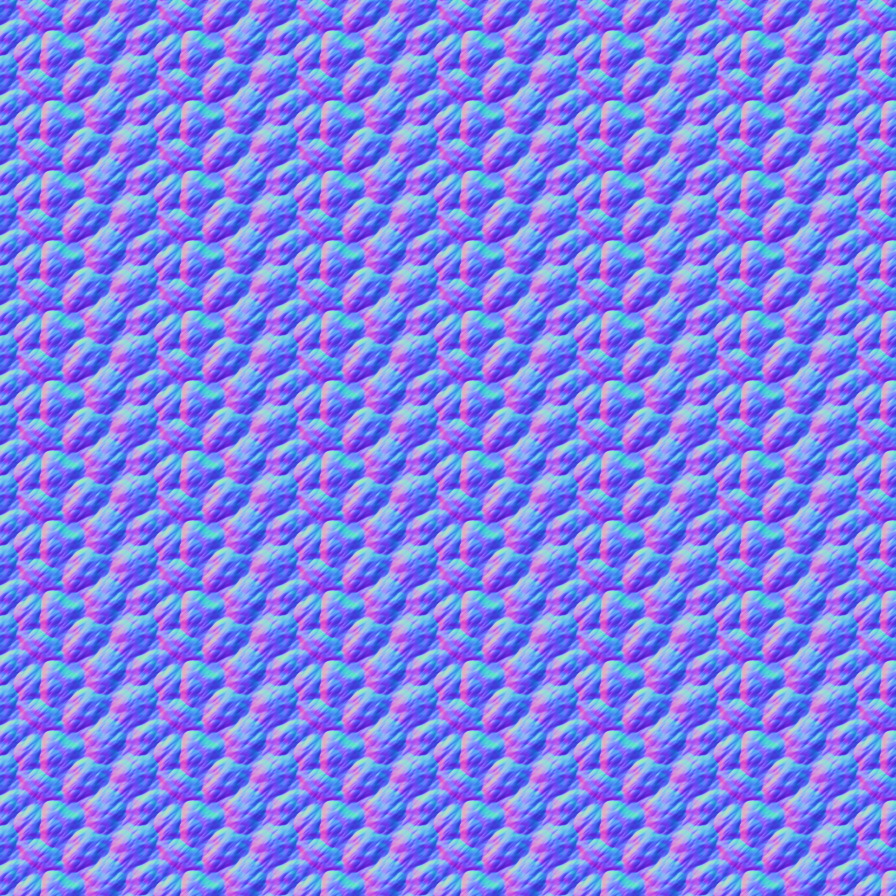
Write a WebGL 1 fragment shader that draws this texture map.

```glsl
precision highp float;

// Tangent-space normal map of lumpy rock, tiled in cells twice as wide as tall.
// A height field of overlapping domes, warped and chipped by periodic noise,
// is differentiated and its surface normal is encoded as colour.

uniform vec2 u_resolution;

const vec2 CELL = vec2(2.0, 1.0);           // one repeat, in cell units
const vec2 REPEATS = vec2(6.4, 12.8);       // repeats across and down
const vec2 CELL_OFFSET = vec2(0.267, 0.533);
const float SLOPE_STEP = 0.014;
const float RELIEF = 1.2;

float hash(vec2 p) {
  return fract(sin(dot(p, vec2(127.1, 311.7))) * 43758.5453);
}

// Value noise that wraps after a whole number of lattice steps.
float tiledNoise(vec2 p, vec2 period, float seed) {
  vec2 i = floor(p);
  vec2 f = p - i;
  f = f * f * f * (f * (f * 6.0 - 15.0) + 10.0);
  vec2 lo = mod(i, period) + seed;
  vec2 hi = mod(i + 1.0, period) + seed;
  float bottom = mix(hash(lo), hash(vec2(hi.x, lo.y)), f.x);
  float top = mix(hash(vec2(lo.x, hi.y)), hash(hi), f.x);
  return mix(bottom, top, f.y) - 0.5;
}

vec2 tiledWarp(vec2 p, float frequency, float seed) {
  return vec2(tiledNoise(p * frequency, CELL * frequency, seed),
              tiledNoise(p * frequency, CELL * frequency, seed + 38.0));
}

// Billowed octaves on a skewed lattice: rounded chips with creases that
// climb to the right at 45 degrees and still tile over the cell.
float chips(vec2 p, vec2 frequency, float seed) {
  vec2 skewed = vec2(2.0 * (p.x - p.y), p.y + 0.5 * p.x);
  float sum = 0.0;
  float amplitude = 1.0;
  for (int octave = 0; octave < 3; octave++) {
    float n = tiledNoise(skewed * frequency, CELL * frequency, seed);
    sum += amplitude * sqrt(n * n + 0.003);
    frequency *= 2.0;
    amplitude *= 0.42;
    seed += 17.0;
  }
  return sum;
}

float smoothMax(float a, float b, float blend) {
  float h = max(blend - abs(a - b), 0.0) / blend;
  return max(a, b) + h * h * blend * 0.25;
}

// Tilted elliptical dome, wrapped around the cell, steeper to the upper left.
float dome(vec2 p, vec2 centre, vec2 radius, float angle) {
  vec2 d = mod(p - centre + 0.5 * CELL, CELL) - 0.5 * CELL;
  vec2 side = smoothstep(-0.08, 0.08, vec2(-d.x, d.y));
  d *= mix(vec2(0.9), vec2(1.17), side);
  float c = cos(angle);
  float s = sin(angle);
  vec2 q = vec2(c * d.x + s * d.y, c * d.y - s * d.x) / radius;
  return 0.4 * radius.y * (1.0 - dot(q, q));
}

float addDome(float h, vec2 p, vec2 centre, vec2 radius, float angle) {
  return smoothMax(h, dome(p, centre, radius, angle), 0.02);
}

float rockHeight(vec2 p) {
  // Irregular outlines, coarse then fine
  vec2 w = p + 0.13 * tiledWarp(p, 4.0, 3.0) + 0.05 * tiledWarp(p, 9.0, 11.0);

  // Stones of one cell
  float h = -0.03;
  h = addDome(h, w, vec2(0.50, 0.52), vec2(0.34, 0.27), 0.85);
  h = addDome(h, w, vec2(1.22, 0.66), vec2(0.40, 0.23), 0.95);
  h = addDome(h, w, vec2(0.93, 0.17), vec2(0.33, 0.23), 0.60);
  h = addDome(h, w, vec2(1.60, 0.22), vec2(0.35, 0.23), 0.75);
  h = addDome(h, w, vec2(0.24, 0.06), vec2(0.32, 0.18), -0.50);
  h = addDome(h, w, vec2(1.83, 0.78), vec2(0.25, 0.17), 0.70);
  h = addDome(h, w, vec2(0.10, 0.50), vec2(0.22, 0.15), 1.30);

  // Chipped surface
  h += 0.085 * chips(p, vec2(2.0, 3.0), 7.0);

  // Faint upright crease where the cells meet
  float seam = (mod(p.x + 0.5 * CELL.x, CELL.x) - 0.5 * CELL.x) / 0.05;
  return h - 0.015 * exp(-seam * seam);
}

vec3 surfaceNormal(vec2 p) {
  vec2 e = vec2(SLOPE_STEP, 0.0);
  float slopeX = rockHeight(p + e.xy) - rockHeight(p - e.xy);
  float slopeY = rockHeight(p + e.yx) - rockHeight(p - e.yx);
  vec2 slope = vec2(slopeX, slopeY) * RELIEF / (2.0 * SLOPE_STEP);
  // Red rises on left flanks, green on upper flanks
  return normalize(vec3(slope.x, -slope.y, 1.0));
}

void main() {
  vec2 uv = gl_FragCoord.xy / u_resolution;
  vec2 p = uv * REPEATS * CELL - CELL_OFFSET;
  gl_FragColor = vec4(surfaceNormal(p) * 0.5 + 0.5, 1.0);
}
```
